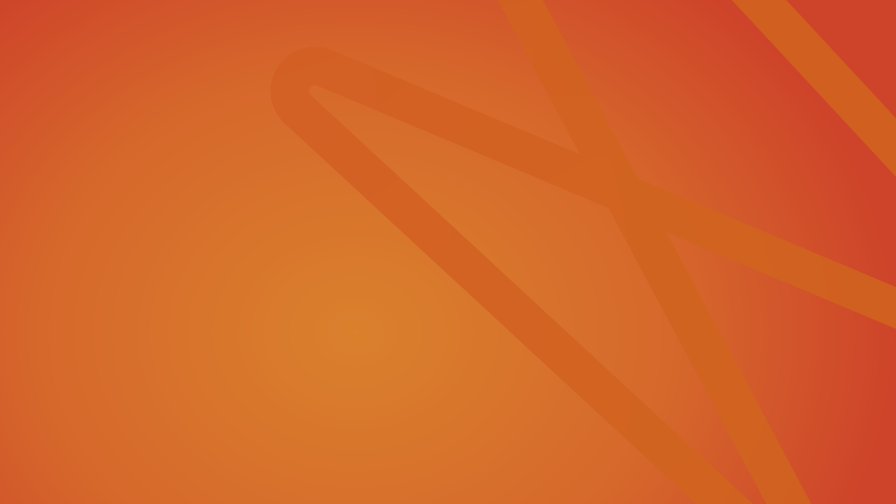
A WebGL 2 fragment shader for this background:

```glsl
#version 300 es
precision highp float;

uniform vec2 u_resolution;
out vec4 outColor;

const vec3 AMBER = vec3(0.855, 0.505, 0.175);
const vec3 ORANGE = vec3(0.838, 0.405, 0.170);
const vec3 RED = vec3(0.808, 0.268, 0.165);
const vec3 RIBBON_WARM = vec3(0.825, 0.370, 0.138);
const vec3 RIBBON_GOLD = vec3(0.818, 0.388, 0.118);

// Elliptical glow running from amber through orange to red.
vec3 radialGlow(vec2 p, vec2 center, vec2 radii) {
    float r = length((p - center) / radii);
    vec3 inner = mix(AMBER, ORANGE, clamp(r / 0.6, 0.0, 1.0));
    return mix(inner, RED, clamp((r - 0.6) / 0.4, 0.0, 1.0));
}

float rayDistance(vec2 q, vec2 dir) {
    return length(q - dir * max(dot(q, dir), 0.0));
}

// Signed distance to a wedge; the upper side comes first.
float wedgeDistance(vec2 q, vec2 upper, vec2 lower) {
    float side = max(dot(q, vec2(-upper.y, upper.x)),
                     dot(q, vec2(lower.y, -lower.x)));
    float edge = min(rayDistance(q, upper), rayDistance(q, lower));
    return side < 0.0 ? side : edge;
}

float lineDistance(vec2 p, vec2 a, vec2 b) {
    vec2 dir = normalize(b - a);
    return abs(dot(p - a, vec2(-dir.y, dir.x)));
}

float ribbonMask(float dist, float halfWidth, float pixel) {
    return 1.0 - smoothstep(-0.7 * pixel, 0.7 * pixel, dist - halfWidth);
}

void main() {
    float pixel = 1.0 / u_resolution.y;
    vec2 p = gl_FragCoord.xy * pixel;
    vec3 color = radialGlow(p, vec2(0.706, 0.340), vec2(1.065, 0.88));

    // Folded ribbon with a rounded bend.
    vec2 upper = normalize(vec2(0.922, -0.3875));
    vec2 lower = normalize(vec2(0.734, -0.679));
    float wedge = wedgeDistance(p - vec2(0.625, 0.8194), upper, lower);
    float bend = ribbonMask(abs(wedge - 0.0498), 0.0382, pixel);

    // Straight ribbons crossing the right half.
    float crossing = lineDistance(p, vec2(1.032, 1.0), vec2(1.565, 0.0));
    float corner = lineDistance(p, vec2(1.506, 1.0), vec2(1.778, 0.707));
    float straight = ribbonMask(min(crossing, corner), 0.0395, pixel);

    // Translucent ribbons turn golden toward the right.
    vec3 ribbon = mix(RIBBON_WARM, RIBBON_GOLD, smoothstep(0.5, 1.5, p.x));
    color = mix(color, ribbon, 0.88 * max(bend, straight));
    outColor = vec4(color, 1.0);
}
```
